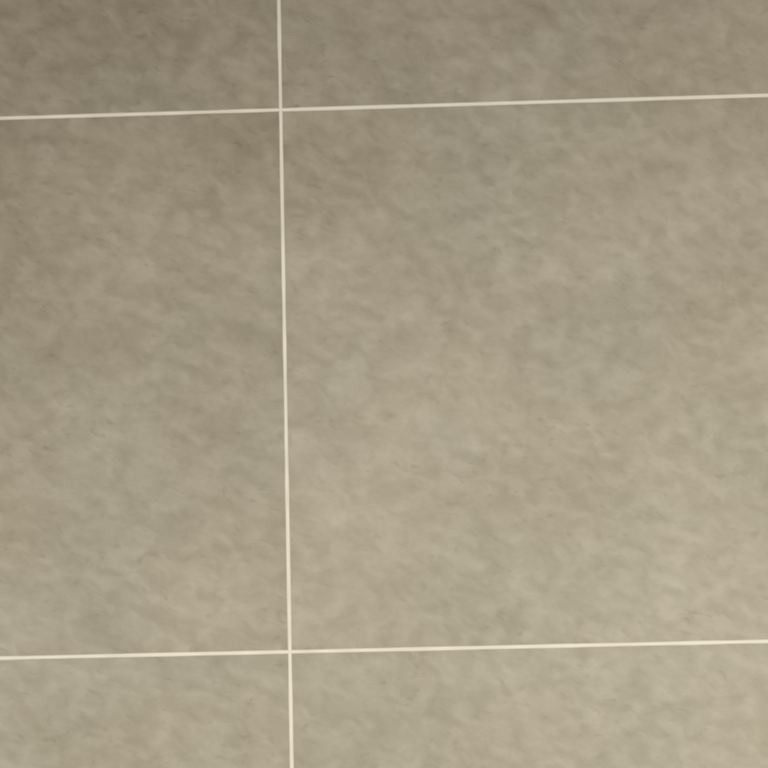
This texture is drawn by a Shadertoy shader. Its source:

```glsl
#define TILE_WIDTH 0.71
#define TILE_HEIGHT 0.703
#define JOINT_CORNER vec2(0.380, 0.143)
#define JOINT_HALF_WIDTH 0.0023
#define JOINT_SOFTNESS 0.0016
#define STONE_DARK vec3(0.492, 0.453, 0.383)
#define STONE_LIGHT vec3(0.728, 0.690, 0.600)
#define GROUT_COLOR vec3(0.925, 0.885, 0.800)
#define MOTTLE_AMOUNT 0.070
#define GRAIN_AMOUNT 0.095
#define SPECK_AMOUNT 0.050
#define TILE_VARIATION 0.020

float hash(vec2 p) {
    vec3 q = fract(vec3(p.xyx) * 0.1031);
    q += dot(q, q.yzx + 33.33);
    return fract((q.x + q.y) * q.z);
}

float noise(vec2 p) {
    vec2 cell = floor(p);
    vec2 f = fract(p);
    f = f * f * (3.0 - 2.0 * f);
    float low = mix(hash(cell), hash(cell + vec2(1, 0)), f.x);
    float high = mix(hash(cell + vec2(0, 1)), hash(cell + vec2(1, 1)), f.x);
    return mix(low, high, f.y);
}

float fbm(vec2 p) {
    float sum = 0.0;
    float weight = 0.5;
    for (int i = 0; i < 4; i++) {
        sum += weight * noise(p);
        p = mat2(1.6, 1.2, -1.2, 1.6) * p + 17.3;
        weight *= 0.5;
    }
    return sum / 0.9375;
}

// Tile coordinates under a slight camera tilt; joints lie on whole numbers
vec2 tileCoord(vec2 p) {
    float column = (p.x - JOINT_CORNER.x + 0.017 * p.y) / TILE_WIDTH;
    float row = (p.y - JOINT_CORNER.y - 0.022 * p.x) / (TILE_HEIGHT + 0.008 * p.x);
    return vec2(column, row);
}

// Light falls off towards the upper left
float lighting(vec2 p) {
    return 0.77 + 0.25 * p.x - 0.68 * pow(p.y, 1.7);
}

vec3 stone(vec2 p, vec2 tileId, float light) {
    float seed = hash(tileId + 11.0);
    vec2 q = p + 5.0 * vec2(seed, hash(tileId + 47.0));

    // Cloudy mottling, fine matted grain and faint short scratches
    float mottle = fbm(q * vec2(7.0, 9.0)) - 0.5;
    vec2 warp = 0.018 * vec2(fbm(q * 30.0), fbm(q * 30.0 + 53.0));
    vec2 matted = mat2(0.94, 0.34, -0.34, 0.94) * (q + warp);
    float grain = fbm(matted * vec2(52.0, 78.0)) - 0.5;
    float scratches = smoothstep(0.62, 0.95, fbm(matted * vec2(70.0, 125.0) + 91.0));
    scratches *= 0.4 + 0.6 * noise(q * 14.0 + 29.0);

    vec3 color = mix(STONE_DARK, STONE_LIGHT, light);
    float shade = MOTTLE_AMOUNT * mottle + GRAIN_AMOUNT * grain
                - SPECK_AMOUNT * scratches + TILE_VARIATION * (seed - 0.5);
    float tint = fbm(q * 6.0 + 71.0) - 0.5;
    return color + shade + tint * vec3(0.012, 0.0, -0.010);
}

void mainImage(out vec4 fragColor, in vec2 fragCoord) {
    vec2 p = fragCoord / iResolution.xy;
    vec2 tile = tileCoord(p);
    float light = lighting(p);
    vec3 color = stone(p, floor(tile), light);

    // Distance to the nearest joint, slightly uneven along its length
    vec2 toJoint = abs(tile - round(tile)) * vec2(TILE_WIDTH, TILE_HEIGHT);
    float jointDistance = min(toJoint.x, toJoint.y);
    float halfWidth = JOINT_HALF_WIDTH + 0.0006 * (noise(p * 22.0) - 0.5);
    float edge = max(JOINT_SOFTNESS, 0.75 / iResolution.y);
    float joint = 1.0 - smoothstep(halfWidth - edge, halfWidth + edge, jointDistance);

    // Soft shade where the tile meets the grout
    color -= 0.015 * exp(-jointDistance / 0.005);

    vec3 grout = GROUT_COLOR * mix(0.82, 1.03, clamp(light, 0.0, 1.0));
    grout *= 0.97 + 0.05 * noise(p * 40.0);
    color = mix(color, grout, joint);
    fragColor = vec4(clamp(color, 0.0, 1.0), 1.0);
}
```
